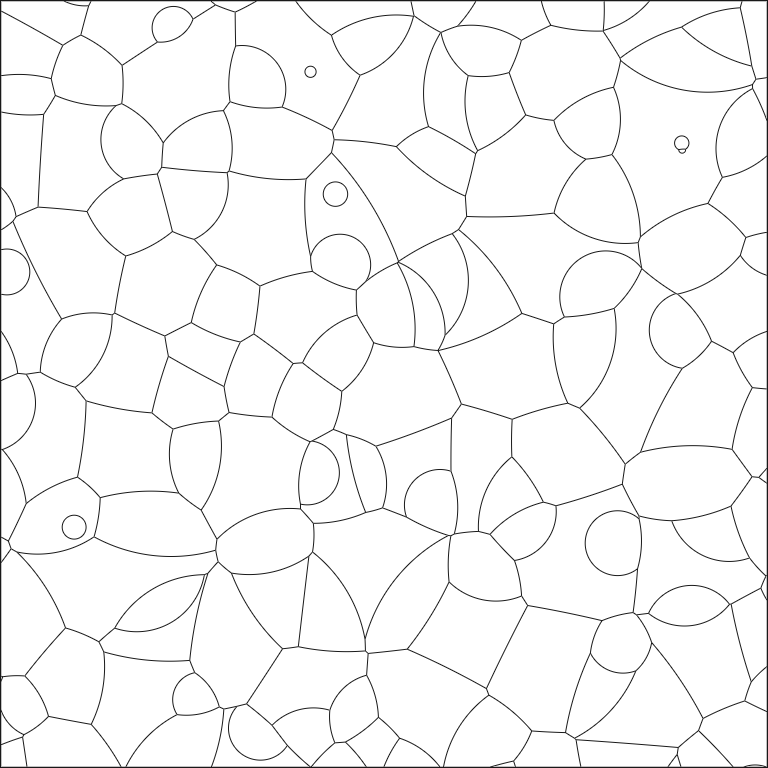
Give the GLSL for this pattern, as a Shadertoy shader.

```glsl
vec3 hash3(vec2 id) {
    vec3 q = vec3(dot(id, vec2(127.1, 311.7)),
                  dot(id, vec2(269.5, 183.3)),
                  dot(id, vec2(419.2, 371.9)));
    return fract(sin(q) * 43758.5453);
}

// Seed of a grid cell: xy = scattered position, z = growth speed
vec3 seedAt(vec2 id) {
    vec3 h = hash3(id + 17.0);
    return vec3(id + 0.5 + (h.xy - 0.5) * 1.5, mix(0.7, 1.45, h.z));
}

// Distance to the nearest wall of a speed-weighted cell diagram;
// unequal speeds bend the walls into circular arcs
float wallDistance(vec2 p) {
    vec2 base = floor(p);
    vec2 ownerId = base;
    float ownerTime = 1e3;

    // Find the seed that reaches this point first
    for (int y = -3; y <= 3; y++)
    for (int x = -3; x <= 3; x++) {
        vec2 id = base + vec2(x, y);
        vec3 seed = seedAt(id);
        float time = length(p - seed.xy) / seed.z;
        if (time < ownerTime) {
            ownerTime = time;
            ownerId = id;
        }
    }

    vec3 owner = seedAt(ownerId);
    vec2 toP = p - owner.xy;
    vec2 ownerSlope = toP / max(length(toP), 1e-4) / owner.z;
    float nearest = 1e3;

    // Arrival lag over its gradient gives the distance to each wall
    for (int y = -3; y <= 3; y++)
    for (int x = -3; x <= 3; x++) {
        vec2 id = base + vec2(x, y);
        if (id == ownerId) continue;
        vec3 seed = seedAt(id);
        vec2 delta = p - seed.xy;
        float dist = max(length(delta), 1e-4);
        float lag = dist / seed.z - ownerTime;
        vec2 slope = delta / dist / seed.z - ownerSlope;
        nearest = min(nearest, lag / max(length(slope), 1e-3));
    }
    return nearest;
}

void mainImage(out vec4 fragColor, in vec2 fragCoord) {
    float pixel = 1.0 / iResolution.y;
    vec2 p = fragCoord * pixel;
    float cells = 11.0;
    float dist = wallDistance(p * cells) / cells;

    // Thin frame along the canvas border
    vec2 border = min(p, iResolution.xy * pixel - p);
    dist = min(dist, max(min(border.x, border.y) - 0.001, 0.0));

    // Hairline that fades rather than thickens on coarse canvases
    float lineWidth = 0.0012;
    float reach = max(pixel, 0.5 * (lineWidth + pixel));
    float ink = min(lineWidth / pixel, 1.0) * clamp((reach - dist) / pixel, 0.0, 1.0);

    fragColor = vec4(mix(vec3(1.0), vec3(0.02), ink), 1.0);
}
```
